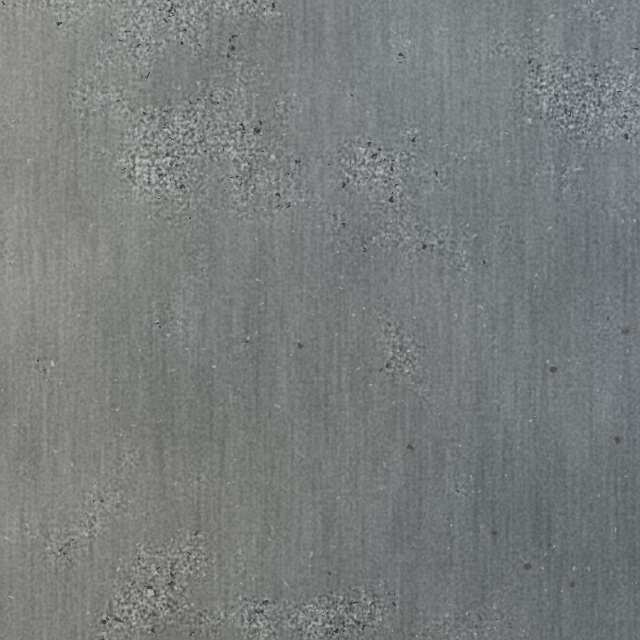
Reproduce this texture procedurally as a three.js fragment shader.

```glsl
// Weathered concrete: a cool grey slab with soft stains and faint vertical streaks.
// Gradient noise makes the stains and grain; jittered cells scatter pits, chips and
// rust spots, which gather where soft blobs broken up by noise mark the worn areas.

varying vec2 vUv;

vec2 hash2(vec2 p) {
  vec3 q = fract(p.xyx * vec3(0.1031, 0.1030, 0.0973));
  q += dot(q, q.yzx + 33.33);
  return fract((q.xx + q.yz) * q.zy);
}

float gradientAt(vec2 cell, vec2 offset) {
  return dot(hash2(cell + 71.0) * 2.0 - 1.0, offset);
}

float noise(vec2 p) {
  vec2 i = floor(p), f = fract(p);
  vec2 u = f * f * f * (f * (f * 6.0 - 15.0) + 10.0);
  vec2 e = vec2(1.0, 0.0);
  float low = mix(gradientAt(i, f), gradientAt(i + e, f - e), u.x);
  float high = mix(gradientAt(i + e.yx, f - e.yx), gradientAt(i + 1.0, f - 1.0), u.x);
  return mix(low, high, u.y);
}

float fbm(vec2 p) {
  float sum = 0.0, amplitude = 1.0;
  for (int i = 0; i < 4; i++) {
    sum += amplitude * noise(p);
    p = mat2(1.6, 1.2, -1.2, 1.6) * p + 13.7;
    amplitude *= 0.55;
  }
  return sum;
}

// Soft-edged round specks, one at most per unit cell
float specks(vec2 p, float chance, float size) {
  float cover = 0.0;
  for (int y = -1; y <= 1; y++) {
    for (int x = -1; x <= 1; x++) {
      vec2 cell = floor(p) + vec2(float(x), float(y));
      vec2 pick = hash2(cell + 37.0);
      float radius = size * mix(0.4, 1.0, pick.y);
      float present = smoothstep(pick.x, pick.x + 0.03, chance);
      float d = length(p - cell - hash2(cell)) / radius;
      cover = max(cover, present * (1.0 - smoothstep(0.45, 1.05, d)));
    }
  }
  return cover;
}

float blob(vec2 p, vec2 center, vec2 size) {
  vec2 d = (p - center) / size;
  return exp(-dot(d, d));
}

// Where the skin of the slab has broken open, 0 to 1
float wornArea(vec2 p) {
  float spread = blob(p, vec2(0.26, 0.79), vec2(0.13, 0.11));
  spread += 0.9 * blob(p, vec2(0.22, 1.0), vec2(0.26, 0.07));
  spread += 0.9 * blob(p, vec2(0.93, 0.86), vec2(0.12, 0.13));
  spread += 0.6 * blob(p, vec2(0.58, 0.71), vec2(0.20, 0.10));
  spread += 0.65 * blob(p, vec2(0.24, 0.10), vec2(0.13, 0.13));
  spread += 0.75 * blob(p, vec2(0.58, 0.02), vec2(0.20, 0.05));
  spread += 0.6 * blob(p, vec2(0.63, 0.47), vec2(0.05, 0.06));
  return smoothstep(0.15, 1.05, spread + 0.9 * fbm(p * 9.0));
}

void main() {
  vec2 uv = vUv;
  float worn = wornArea(uv);

  // Broad light: paler at the top and left, darker at the lower right
  float tone = 0.475 + 0.065 * (uv.y - 0.5) - 0.03 * (uv.x - 0.5);
  tone += 0.03 * smoothstep(0.3, 0.0, uv.x) + 0.025 * worn;
  tone += 0.055 * fbm(uv * vec2(4.0, 3.0) + 5.0);

  // Vertical streaks, broad and hair-thin
  tone += 0.035 * noise(uv * vec2(26.0, 2.0) + 3.0);
  tone += 0.065 * noise(uv * vec2(150.0, 9.0) + 9.0);

  // Grain, rougher in the worn areas
  float grain = noise(uv * 165.0) + 0.6 * noise(uv * vec2(260.0, 210.0) + 40.0);
  tone += grain * (0.085 + 0.26 * worn);
  tone += 0.07 * noise(uv * 65.0 + 20.0) * (0.5 + worn);

  // Warm grey at the left turning to blue grey at the right
  float cool = smoothstep(-0.1, 1.1, uv.x + 0.25 * (uv.y - 0.5) + 0.2 * noise(uv * 3.0));
  vec3 color = tone + mix(vec3(0.006, 0.010, -0.010), vec3(-0.020, 0.004, 0.018), cool);

  // Pale chips: tiny ones everywhere, larger ones in worn areas
  vec2 warp = vec2(noise(uv * 120.0), noise(uv * 120.0 + 50.0)) * 0.006;
  float chips = specks((uv + warp) * 105.0, 0.035 + 0.30 * worn, 0.36);
  chips = max(0.55 * chips, 0.8 * specks((uv + warp) * 48.0 + 8.0, 0.015 + 0.07 * worn, 0.22));
  color = mix(color, vec3(0.73, 0.76, 0.77), chips);

  // Dark pits, ragged and clustered
  float cluster = worn * smoothstep(-0.2, 0.35, noise(uv * 24.0 + 6.0));
  float pits = specks((uv + warp * 1.4) * 100.0 + 17.0, 0.006 + 0.42 * cluster, 0.40);
  float holes = specks((uv + warp * 1.6) * 45.0 + 31.0, 0.12 * cluster, 0.30);
  color = mix(color, vec3(0.17, 0.18, 0.19), max(0.75 * pits, 0.85 * holes));

  // A few rust spots in the lower right
  float rustChance = 0.16 * smoothstep(0.3, 0.6, uv.x) * smoothstep(0.6, 0.4, uv.y);
  float rust = specks((uv + warp) * 14.0 + 3.0, rustChance, 0.11);
  color = mix(color, vec3(0.27, 0.26, 0.22), 0.7 * rust);

  gl_FragColor = vec4(clamp(color, 0.0, 1.0), 1.0);
}
```
